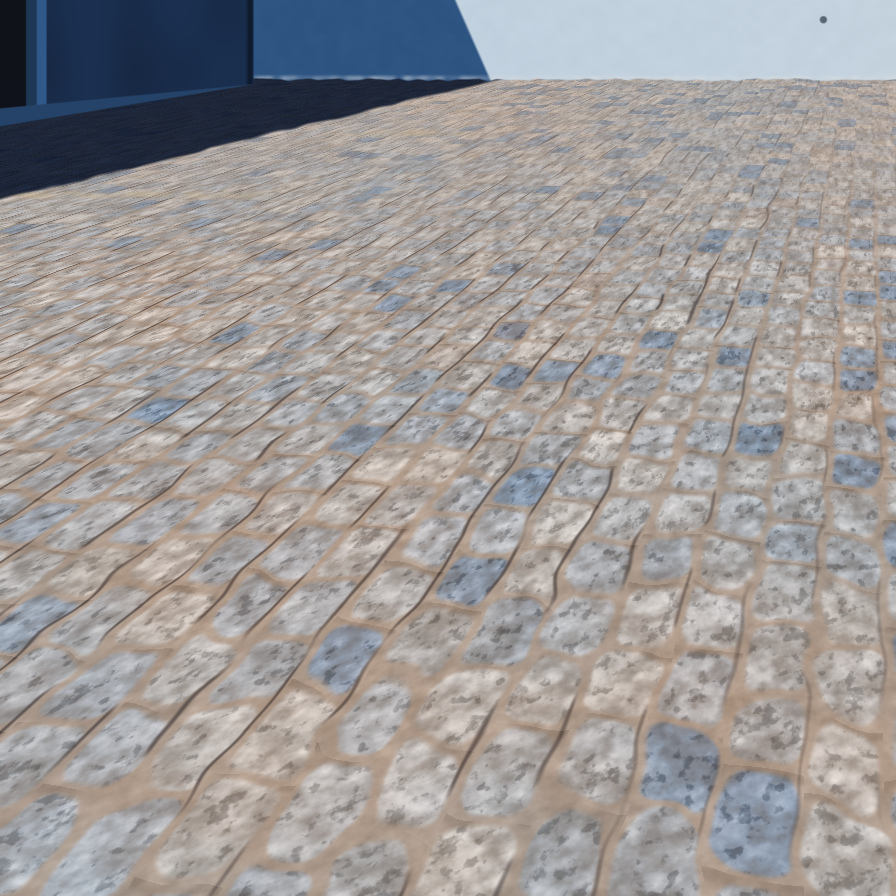
Reproduce this texture procedurally as a Shadertoy shader.

```glsl
// Sunlit cobblestone yard in perspective, with a pale wall and a shaded building behind.
#define VANISH vec2(0.97, 1.05)      // where the stone columns converge
#define STONE vec2(0.103, 0.125)     // stone pitch on the ground plane
#define JOINT 0.0075                 // half width of the sandy joints
#define WALL_BASE 0.911
#define SAND vec3(0.675, 0.605, 0.55)
#define STONE_COOL vec3(0.63, 0.645, 0.67)
#define STONE_WARM vec3(0.75, 0.715, 0.685)
#define STONE_BLUE vec3(0.47, 0.54, 0.63)
#define STONE_BROWN vec3(0.53, 0.45, 0.42)
#define WALL_LIT vec3(0.76, 0.82, 0.87)
#define WALL_SHADE vec3(0.18, 0.33, 0.51)
#define NAVY vec3(0.09, 0.16, 0.27)

float hash(vec2 p) {
    return fract(sin(dot(p, vec2(127.1, 311.7))) * 43758.5453);
}

float noise(vec2 p) {
    vec2 i = floor(p), f = fract(p);
    f = f * f * (3.0 - 2.0 * f);
    return mix(mix(hash(i), hash(i + vec2(1, 0)), f.x),
               mix(hash(i + vec2(0, 1)), hash(i + vec2(1, 1)), f.x), f.y);
}

float fbm(vec2 p) {
    float sum = 0.0, amp = 0.5;
    for (int i = 0; i < 4; i++) {
        sum += amp * noise(p);
        p = mat2(1.6, 1.2, -1.2, 1.6) * p + 7.3;
        amp *= 0.5;
    }
    return sum / 0.9375;
}

// 1 where x lies above edge, softened over w
float above(float edge, float x, float w) {
    return smoothstep(-w, w, x - edge);
}

float roundBox(vec2 p, vec2 halfSize, float r) {
    vec2 q = abs(p) - halfSize + r;
    return length(max(q, 0.0)) + min(max(q.x, q.y), 0.0) - r;
}

vec3 cobbles(vec2 p, float px) {
    float d = max(VANISH.y - p.y, 0.05);
    float u = (p.x - VANISH.x) / d;
    vec2 grain = vec2(u, log(d) * 1.25);

    // wobbling grid with each column shifted along its length
    vec2 wobble = vec2(noise(grain * 17.0), noise(grain * 17.0 + 40.0)) - 0.5;
    vec2 g = vec2(u + 0.027, 1.0 / d) / STONE + 0.5 + wobble * vec2(0.2, 0.25);
    float column = floor(g.x);
    g.y += hash(vec2(column, 3.0)) + 0.15 * (g.x - column);
    vec2 id = vec2(column, floor(g.y));
    vec2 local = fract(g) - 0.5;
    float pick = hash(id + 11.3), tone = hash(id + 5.7);

    // stone outline measured on the canvas
    vec2 size = STONE * vec2(d, d * d);
    vec2 gap = JOINT * vec2(d, d * d) * (0.7 + 0.7 * hash(id + 2.1));
    float dist = roundBox(local * size, size * 0.5 - gap, 0.22 * size.y);
    float soft = px + 0.0035 * d;
    float near = smoothstep(0.14, 0.42, d);
    float mask = mix(0.75, 1.0 - smoothstep(-soft, soft, dist), near);

    // stone colours, with more blue stones to the right
    float right = smoothstep(0.3, 0.95, p.x);
    float mid = smoothstep(0.4, 0.55, p.y) * smoothstep(0.9, 0.65, p.y);
    vec3 stone = mix(STONE_COOL, STONE_WARM, tone);
    stone = mix(stone, STONE_BLUE, 0.75 * above(0.94 - 0.12 * right, pick, 0.03));
    stone = mix(stone, STONE_BROWN, 0.75 * above(0.965, tone, 0.01) * mid * right);
    stone += 0.04 * (hash(id + 8.9) - 0.5);

    // mottling: pale crystals and dark flecks
    float mottle = fbm(grain * 48.0);
    float fleck = smoothstep(0.57, 0.75, fbm(grain * vec2(75.0, 65.0) + 19.0));
    float detail = mix(0.45, 1.0, near);
    stone += detail * (0.42 * (mottle - 0.48) - 0.16 * fleck);
    vec3 sand = SAND + 0.18 * (mottle - 0.5);
    vec3 col = mix(sand, stone, mask * (0.78 + 0.22 * smoothstep(0.3, 0.55, mottle)));

    // dark cracks down the column joints, strongest to the left
    float crack = 1.0 - smoothstep(0.0, 0.004 * d + px, abs(local.x - 0.43) * size.x);
    crack *= smoothstep(0.42, 0.65, noise(vec2(column * 5.3, g.y * 1.1)));
    crack *= mix(0.25, 0.75, smoothstep(0.0, -0.6, u)) * mix(0.35, 1.0, near);
    col = mix(col, vec3(0.29, 0.25, 0.24), crack);

    // thin shade under the lower edge of each stone
    float under = smoothstep(0.36, 0.47, local.y) * near;
    col -= 0.07 * under * smoothstep(0.4, 0.7, noise(grain * 23.0 + 9.0));

    // broad warm patches and faint yellow paint
    col += vec3(0.035, 0.0, -0.025) * (fbm(p * vec2(5.0, 9.0)) * 2.0 - 0.9);
    float paint = smoothstep(0.006, 0.0, abs(p.y - 0.782)) * smoothstep(0.34, 0.25, p.x);
    paint += smoothstep(0.005, 0.0, abs(p.y - 0.851)) * smoothstep(0.1, 0.0, abs(p.x - 0.46));
    col = mix(col, vec3(0.82, 0.72, 0.54), 0.55 * paint * noise(p * vec2(60.0, 200.0)));
    return col;
}

vec3 backWall(vec2 p, float px) {
    vec3 lit = WALL_LIT + vec3(0.03, 0.015, 0.0) * (p.x - 0.75);
    vec3 col = mix(WALL_SHADE, lit, above(0.508 + 0.44 * (1.0 - p.y), p.x, px + 0.001));
    col += 0.025 * (fbm(p * 70.0) - 0.5);
    float rim = smoothstep(0.005, 0.0, abs(p.y - WALL_BASE - 0.002));
    col = mix(col, vec3(0.86, 0.87, 0.87), 0.6 * rim * noise(p * vec2(110.0, 30.0)));
    return mix(col, vec3(0.35, 0.4, 0.46), 1.0 - above(0.004, length(p - vec2(0.919, 0.978)), px));
}

vec3 building(vec2 p, float base, float px) {
    vec3 col = NAVY * (0.95 + 0.25 * noise(p * vec2(20.0, 12.0)));
    float frame = above(0.029, p.x, px) * (1.0 - above(0.052, p.x, px));
    col = mix(col, WALL_SHADE * (0.65 + 0.4 * above(0.041, p.x, px)), frame);
    col = mix(vec3(0.06, 0.07, 0.1), col, above(0.029, p.x, px));
    col *= 1.0 - 0.45 * smoothstep(0.006, 0.0, abs(p.x - 0.279));
    float plinth = 1.0 - above(base + 0.02 * (1.0 - p.x / 0.283), p.y, px);
    return mix(col, WALL_SHADE * 0.8, plinth);
}

void mainImage(out vec4 fragColor, in vec2 fragCoord) {
    vec2 p = fragCoord / iResolution.xy;
    float px = 1.0 / iResolution.y;

    // ground and the slanted shadow across it
    vec3 col = cobbles(p, px);
    float shadowEdge = 0.777 + 0.243 * p.x + 0.004 * (noise(p * 55.0) - 0.5);
    col = mix(col, col * vec3(0.17, 0.23, 0.35), above(shadowEdge, p.y, px + 0.001));

    // wall and building behind
    float ragged = WALL_BASE + 0.003 * (noise(vec2(p.x * 90.0, 2.0)) - 0.5);
    col = mix(col, backWall(p, px), above(ragged, p.y, px));
    float base = 0.859 + 0.166 * p.x;
    float front = above(base, p.y, px) * (1.0 - above(0.283, p.x, px));
    col = mix(col, building(p, base, px), front);
    fragColor = vec4(clamp(col, 0.0, 1.0), 1.0);
}
```
